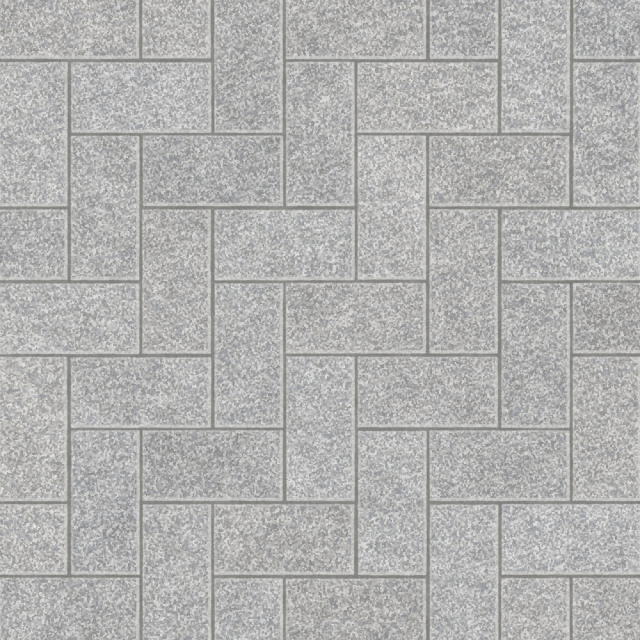
Reproduce this pattern procedurally as a WebGL 1 fragment shader.

```glsl
precision highp float;
// Grey granite pavers in a stepped herringbone, four cells to a repeat.
// Each cell finds its two-cell brick; a rounded box gives joint and bevel,
// and blended cellular noise gives the speckled stone.

uniform vec2 u_resolution;

vec3 hash3(vec2 p) {
  vec3 h = vec3(dot(p, vec2(127.1, 311.7)), dot(p, vec2(269.5, 183.3)), dot(p, vec2(419.2, 371.9)));
  return fract(sin(h) * 43758.55);
}

// Random value of the nearby cell points, blended softly by distance.
float cellNoise(vec2 p) {
  vec2 cell = floor(p);
  vec2 f = p - cell;
  float sum = 0.0;
  float total = 0.0;
  for (int y = -1; y <= 1; y++) {
    for (int x = -1; x <= 1; x++) {
      vec2 o = vec2(float(x), float(y));
      vec3 h = hash3(cell + o);
      vec2 d = o + h.xy - f;
      float w = exp(-7.0 * dot(d, d));
      sum += w * h.z;
      total += w;
    }
  }
  return sum / total;
}

// Slow stains from layered sines, about -1 to 1.
float mottle(vec2 p) {
  return 0.5 * sin(p.x * 23.0 + 2.0 * sin(p.y * 17.0))
       + 0.5 * sin(p.y * 31.0 - p.x * 13.0 + 1.5 * sin(p.x * 41.0));
}

// Top-left cell of the brick in xy, its size in cells in zw.
vec4 herringbone(vec2 cell) {
  float k = mod(cell.x - cell.y, 4.0);
  if (k < 0.5) return vec4(cell, 2.0, 1.0);
  if (k < 1.5) return vec4(cell - vec2(1.0, 0.0), 2.0, 1.0);
  if (k < 2.5) return vec4(cell - vec2(0.0, 1.0), 1.0, 2.0);
  return vec4(cell, 1.0, 2.0);
}

float roundedBox(vec2 p, vec2 halfSize, float radius) {
  vec2 d = abs(p) - halfSize + radius;
  return length(max(d, 0.0)) + min(max(d.x, d.y), 0.0) - radius;
}

void main() {
  vec2 uv = gl_FragCoord.xy / u_resolution;
  float pixel = 1.0 / min(u_resolution.x, u_resolution.y);

  // Rows are counted downward from the top edge.
  vec2 pitch = vec2(0.1121, 0.1152);
  vec2 grid = (vec2(uv.x, 1.0 - uv.y) + vec2(0.004, 0.0208)) / pitch;
  vec4 brick = herringbone(floor(grid));
  vec3 id = hash3(brick.xy + 7.0);

  float grain = cellNoise(uv * 360.0);
  float fleck = cellNoise(uv * 215.0 + 31.0);
  float blotch = cellNoise(uv * 55.0 + 11.0);

  // Brick outline, with a slight shift per brick and a rough edge.
  vec2 local = (grid - brick.xy - 0.5 * brick.zw) * pitch + (id.xy - 0.5) * 0.0012;
  vec2 halfSize = 0.5 * brick.zw * pitch - 0.0025;
  float dist = roundedBox(local, halfSize, 0.002) + (blotch - 0.5) * 0.0008;
  float stoneMask = 1.0 - smoothstep(-0.9 * pixel, 0.9 * pixel, dist);

  // Stone: fine grain, sparse blue-grey flecks and a tone per brick.
  vec3 stone = vec3(0.718, 0.716, 0.709) + (grain - 0.5) * 0.28 + (fleck - 0.5) * 0.04;
  stone = mix(stone, vec3(0.52, 0.54, 0.58), 0.5 * smoothstep(0.62, 0.88, fleck));
  stone += (id.z - 0.5) * 0.045 + (id.x - 0.5) * vec3(0.008, 0.0, -0.008);
  stone += 0.014 * mottle(uv) + (blotch - 0.5) * 0.05;

  // Worn bevel: bright on the lower and right sides, faint on the others.
  vec2 farEdge = halfSize - local;
  vec2 nearEdge = halfSize + local;
  float bright = 1.0 - smoothstep(0.0035, 0.0065, min(farEdge.x, farEdge.y));
  float faint = 1.0 - smoothstep(0.0015, 0.005, min(nearEdge.x, nearEdge.y));
  float bevel = max(0.9 * bright, 0.5 * faint);
  stone = mix(stone, vec3(0.785, 0.783, 0.772) + (grain - 0.5) * 0.1, bevel);

  // Sanded joint, in shadow between the bricks.
  vec3 joint = vec3(0.53, 0.528, 0.515) + (grain - 0.5) * 0.06 + 0.02 * mottle(uv.yx * 2.0);
  gl_FragColor = vec4(mix(joint, stone, stoneMask), 1.0);
}
```
